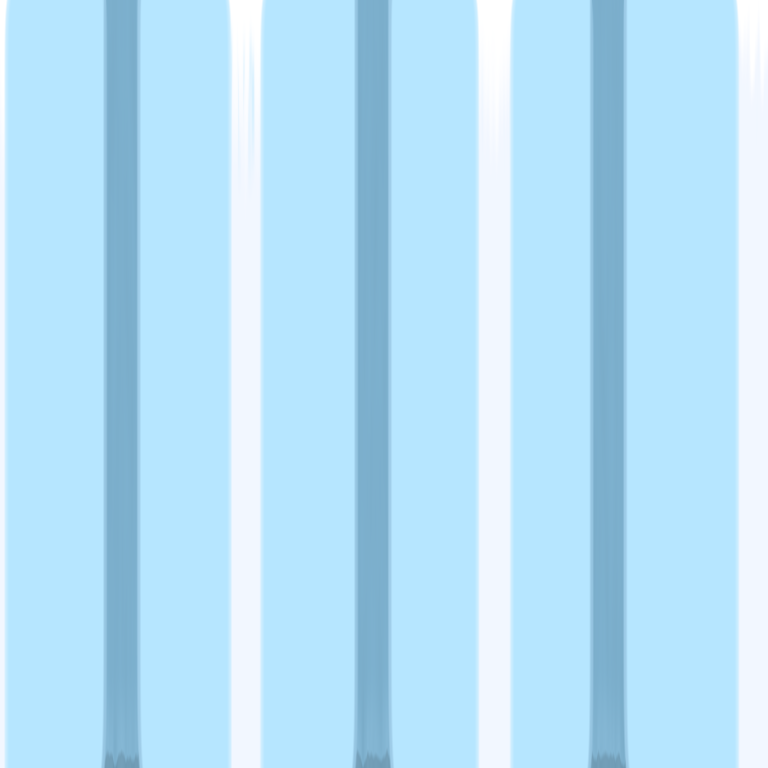
A Shadertoy shader for this pattern:

```glsl
// Brushed vertical stripes: dark blue and white strokes alternating on pale blue.

const vec3 PALE_BLUE  = vec3(0.715, 0.902, 1.0);
const vec3 DARK_BLUE  = vec3(0.485, 0.685, 0.800);
const vec3 DARK_EDGE  = vec3(0.620, 0.800, 0.910);
const vec3 LAVENDER   = vec3(0.950, 0.968, 1.0);
const vec3 WHITE_EDGE = vec3(0.800, 0.930, 1.0);

vec2 hashGradient(vec2 cell) {
    vec2 h = vec2(dot(cell, vec2(127.1, 311.7)), dot(cell, vec2(269.5, 183.3)));
    return 2.0 * fract(sin(h) * 43758.545) - 1.0;
}

float gradientNoise(vec2 p) {
    vec2 i = floor(p), f = fract(p);
    vec2 u = f * f * f * (f * (f * 6.0 - 15.0) + 10.0);
    float a = dot(hashGradient(i), f);
    float b = dot(hashGradient(i + vec2(1, 0)), f - vec2(1, 0));
    float c = dot(hashGradient(i + vec2(0, 1)), f - vec2(0, 1));
    float d = dot(hashGradient(i + vec2(1, 1)), f - vec2(1, 1));
    return mix(mix(a, b, u.x), mix(c, d, u.x), u.y);
}

// Coverage of a vertical band with softened sides.
float band(float offset, float halfWidth, float softness) {
    return 1.0 - smoothstep(-softness, softness, abs(offset) - halfWidth);
}

// White stroke: bright and streaky at the top, lavender below.
vec3 paintWhite(vec3 base, vec2 uv, float i, float streak, float pixel) {
    float top = 1.0 - uv.y;
    float center = -0.0122 + 0.3324 * i + 0.0043 * i * (i - 1.0) * (i - 3.0);
    float halfWidth = 0.0195 + 0.0005 * i * i + 0.003 * exp(-top * 40.0);
    float offset = uv.x - center;

    float fade = 0.28 - 0.02 * i * i;
    vec3 paint = mix(vec3(1), LAVENDER, smoothstep(0.02, fade, top + 0.12 * streak));
    float wear = smoothstep(0.02, 0.10, top) * (1.0 - smoothstep(0.10, 0.28, top));
    wear *= smoothstep(0.05, 0.40, streak) / (1.0 + 3.0 * abs(i - 1.0));
    paint = mix(paint, WHITE_EDGE, 0.8 * wear);

    base = mix(base, WHITE_EDGE, band(offset, halfWidth + 0.0025, max(0.0025, pixel)));
    return mix(base, paint, band(offset, halfWidth - 0.001, max(0.0018, pixel)));
}

// Dark stroke: fine bristle lines, fading and fraying near the bottom.
vec3 paintDark(vec3 base, vec2 uv, float i, float streak, float pixel) {
    float center = 0.1589 + 0.3167 * i + 0.0102 * sin(1.5708 * i);
    float flare = 0.003 * exp(-uv.y * 25.0);
    flare += 0.006 * max(streak, 0.0) * exp(-(1.0 - uv.y) * 60.0);
    float offset = uv.x - center;

    vec3 paint = DARK_BLUE * (1.0 + 0.025 * streak);
    float thin = 1.0 - smoothstep(0.02, 0.14, uv.y);
    paint = mix(paint, DARK_EDGE, thin * (0.18 + 0.30 * streak));
    float tip = 1.0 - smoothstep(0.0, 0.012, uv.y - 0.008 - 0.025 * streak);
    paint *= 1.0 - 0.13 * tip;

    // The left side carries slightly more paint than the right.
    vec3 edge = mix(DARK_EDGE, DARK_BLUE, offset < 0.0 ? 0.25 : 0.0);
    base = mix(base, edge, band(offset, 0.0238 + flare, max(0.0018, pixel)));
    return mix(base, paint, band(offset, 0.0198 + flare, max(0.0016, pixel)));
}

void mainImage(out vec4 fragColor, in vec2 fragCoord) {
    vec2 uv = fragCoord / iResolution.xy;
    float pixel = 0.75 / iResolution.x;

    // Long vertical bristle streaks at two scales.
    float streak = gradientNoise(uv * vec2(130.0, 3.0))
                 + 0.5 * gradientNoise(uv * vec2(270.0, 5.0) + 17.0);

    vec3 color = PALE_BLUE;
    for (int i = 0; i < 4; i++)
        color = paintWhite(color, uv, float(i), streak, pixel);
    for (int i = 0; i < 3; i++)
        color = paintDark(color, uv, float(i), streak, pixel);

    fragColor = vec4(color, 1.0);
}
```
